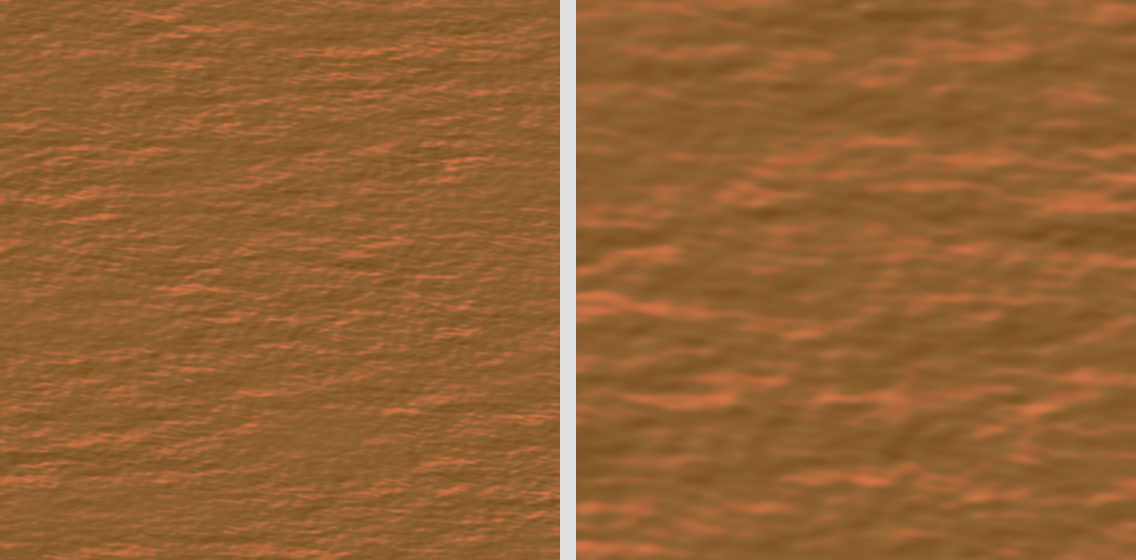
Left, the full canvas; right, a detail of the centre.
Write a Shadertoy shader that draws this texture.

```glsl
// Integer hash giving a pseudo-random gradient in [-1, 1]
vec2 hashGradient(ivec2 cell) {
    uvec2 v = uvec2(cell) * 1664525u + 1013904223u;
    v.x += v.y * 1664525u;
    v.y += v.x * 1664525u;
    v ^= v >> 16u;
    v.x += v.y * 1664525u;
    v.y += v.x * 1664525u;
    v ^= v >> 16u;
    return vec2(v & 65535u) / 32767.5 - 1.0;
}

float gradientNoise(vec2 p) {
    ivec2 cell = ivec2(floor(p));
    vec2 f = fract(p);
    vec2 w = f * f * (3.0 - 2.0 * f);
    float a = dot(hashGradient(cell), f);
    float b = dot(hashGradient(cell + ivec2(1, 0)), f - vec2(1, 0));
    float c = dot(hashGradient(cell + ivec2(0, 1)), f - vec2(0, 1));
    float d = dot(hashGradient(cell + ivec2(1, 1)), f - vec2(1, 1));
    return mix(mix(a, b, w.x), mix(c, d, w.x), w.y);
}

// Height of the wrinkled surface, stretched along x
float barkHeight(vec2 p) {
    p.y += 0.004 * gradientNoise(p * vec2(6.0, 14.0));
    vec2 frequency = vec2(6.0, 23.0);
    float amplitude = 1.0, height = 0.0;
    for (int i = 0; i < 4; i++) {
        height += amplitude * gradientNoise(p * frequency + 17.3 * float(i));
        frequency *= vec2(2.15, 2.0);
        amplitude *= 0.65;
    }
    return height;
}

void mainImage(out vec4 fragColor, in vec2 fragCoord) {
    vec2 p = fragCoord / iResolution.y;

    // Relief: height difference along the slanted light direction
    vec2 lightStep = vec2(-0.0036, 0.0028);
    float relief = barkHeight(p - lightStep) - barkHeight(p + lightStep);

    // Calm and rough patches
    float roughness = 1.0 + 1.0 * gradientNoise(p * vec2(5.0, 9.0) + 5.7);
    float light = 5.9 * relief * roughness;

    // Brown ground, darker in the furrows, orange on the lit ridges
    vec3 brown = vec3(0.555, 0.377, 0.195);
    vec3 orange = vec3(0.80, 0.445, 0.27);
    vec3 color = brown + max(min(light, 0.0), -3.0) * vec3(0.026, 0.019, 0.025);
    color = mix(color, orange, clamp(0.36 * (light - 0.1), 0.0, 1.0));

    // Faint olive sheen on the finest grain
    float grain = gradientNoise(p * vec2(55.0, 140.0) + p.yx * vec2(0.0, -40.0));
    color += 0.045 * grain * vec3(0.5, 1.0, 0.5);

    fragColor = vec4(color, 1.0);
}
```
